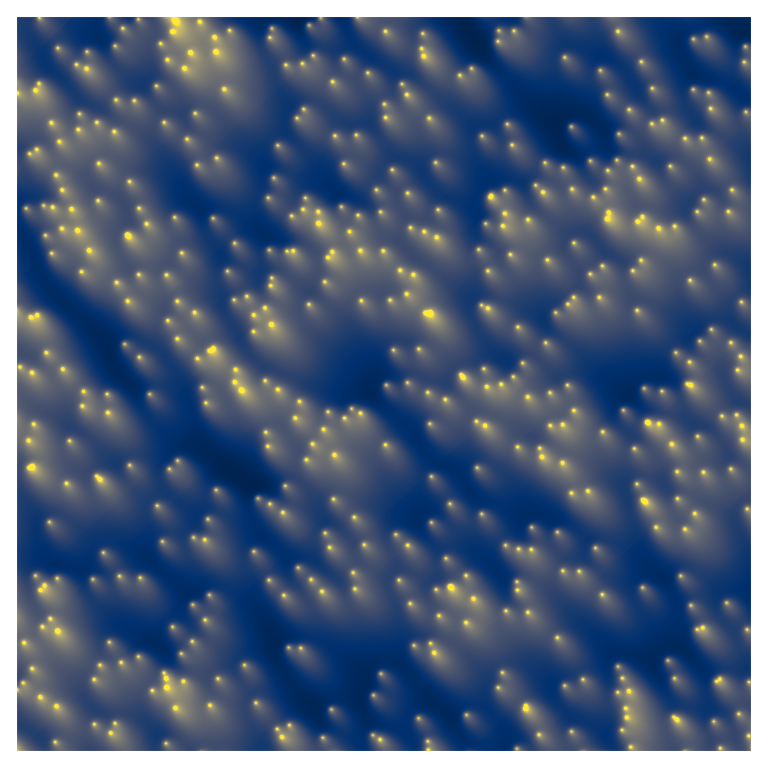
Reproduce this pattern procedurally as a WebGL 1 fragment shader.

```glsl
precision highp float;
// Steady plumes: randomly scattered point sources release a tracer into a
// uniform diagonal stream. Each adds an advection-diffusion wake, summed over
// nearby upstream cells, then coloured from navy through grey to yellow.
uniform vec2 u_resolution;

#define FLOW_ANGLE -0.82     // stream direction, radians
#define CELL 0.05            // size of a scatter cell
#define PRESENCE 0.27        // chance that a candidate source exists
#define NARROWNESS 140.0     // drift over diffusion, larger is thinner
#define DECAY_LENGTH 0.1     // distance over which a wake fades
#define CORE 0.0015          // softening radius of a source
#define SPOT_RADIUS 0.003    // radius of the bright head
#define SPOT_GAIN 6.0        // extra brightness of the head
#define LEVEL_MIN 2.7        // concentration shown as darkest
#define LEVEL_RANGE 29.0     // concentration span of the colour ramp
#define MARGIN 0.0222        // width of the white frame

const int CANDIDATES = 5;

vec3 hash3(vec3 p) {
  p = fract(p * vec3(0.1031, 0.1030, 0.0973));
  p += dot(p, p.yxz + 33.33);
  return fract((p.xxy + p.yxx) * p.zyx);
}

// Concentration at offset d from a source; the stream runs along +x.
float plume(vec2 d) {
  float r = sqrt(dot(d, d) + CORE * CORE);
  float wake = exp(-NARROWNESS * (r - d.x) - r / DECAY_LENGTH) / sqrt(r);
  float spot = SPOT_GAIN * exp(-dot(d, d) / (SPOT_RADIUS * SPOT_RADIUS));
  return wake + spot;
}

// Sum of the wakes of all sources close enough to matter.
float concentration(vec2 p) {
  vec2 home = floor(p / CELL);
  float total = 0.0;
  for (int i = -6; i <= 1; i++) {
    for (int j = -2; j <= 2; j++) {
      vec2 cell = home + vec2(float(i), float(j));
      for (int k = 0; k < CANDIDATES; k++) {
        vec3 rnd = hash3(vec3(cell + 100.0, float(k) * 17.0 + 3.0));
        if (rnd.z < PRESENCE) total += plume(p - (cell + rnd.xy) * CELL);
      }
    }
  }
  return total;
}

float ramp(float a, float b, float t) {
  return clamp((t - a) / (b - a), 0.0, 1.0);
}

vec3 palette(float t) {
  vec3 navy   = vec3(0.000, 0.133, 0.306);
  vec3 blue   = vec3(0.000, 0.190, 0.435);
  vec3 slate  = vec3(0.230, 0.286, 0.424);
  vec3 grey   = vec3(0.440, 0.443, 0.451);
  vec3 khaki  = vec3(0.647, 0.612, 0.455);
  vec3 gold   = vec3(0.810, 0.740, 0.390);
  vec3 yellow = vec3(0.996, 0.910, 0.220);
  vec3 c = mix(navy, blue, ramp(0.0, 0.1, t));
  c = mix(c, slate, ramp(0.1, 0.25, t));
  c = mix(c, grey, ramp(0.25, 0.5, t));
  c = mix(c, khaki, ramp(0.5, 0.75, t));
  c = mix(c, gold, ramp(0.75, 0.9, t));
  return mix(c, yellow, ramp(0.9, 1.0, t));
}

void main() {
  float scale = min(u_resolution.x, u_resolution.y);
  vec2 uv = gl_FragCoord.xy / scale;
  vec2 size = u_resolution / scale;

  // Rotate so that the stream runs along +x.
  float c = cos(FLOW_ANGLE), s = sin(FLOW_ANGLE);
  vec2 p = vec2(c * uv.x + s * uv.y, c * uv.y - s * uv.x);
  vec3 color = palette((concentration(p) - LEVEL_MIN) / LEVEL_RANGE);

  // White frame with a one-pixel soft edge.
  vec2 toEdge = min(uv, size - uv) - MARGIN;
  float inside = clamp(min(toEdge.x, toEdge.y) * scale + 0.5, 0.0, 1.0);
  gl_FragColor = vec4(mix(vec3(1.0), color, inside), 1.0);
}
```
